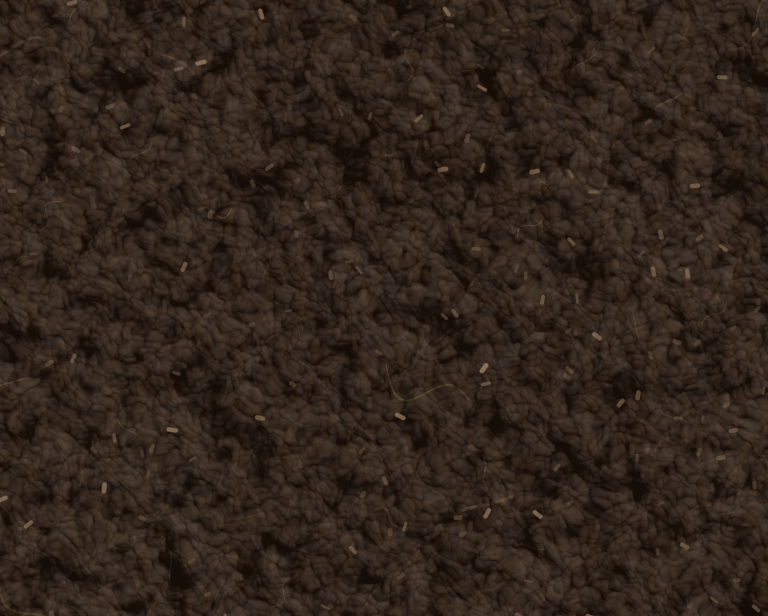
This texture is drawn by a Shadertoy shader. Its source:

```glsl
// Dark, crumbly garden soil with pale flecks and thin dry root fibres.

#define BASE_TONE    0.188
#define CONTRAST     1.0
#define CLOD_FREQ    14.0
#define OCTAVES      4
#define LIGHT_SHIFT  vec2(0.17, 0.22)
#define FLECK_COLOR  vec3(0.56, 0.46, 0.35)
#define FIBRE_COLOR  vec3(0.36, 0.28, 0.20)
#define FLECK_SHARE  0.24
#define FIBRE_SHARE  0.32

vec3 hash3(vec2 p) {
    vec3 q = fract(p.xyx * vec3(0.1031, 0.1030, 0.0973));
    q += dot(q, q.yxz + 33.33);
    return fract((q.xxy + q.yzz) * q.zyx);
}

mat2 rotation(float angle) {
    float c = cos(angle), s = sin(angle);
    return mat2(c, s, -s, c);
}

// Soft cellular noise: x = squared distance to the grain, y = grain tone.
vec2 grains(vec2 p) {
    const float sharpness = 12.0;
    vec2 cell = floor(p), local = p - cell;
    float total = 0.0, tone = 0.0;
    for (int y = -1; y <= 1; y++)
    for (int x = -1; x <= 1; x++) {
        vec2 offset = vec2(x, y);
        vec3 rnd = hash3(cell + offset);
        vec2 d = offset + rnd.xy - local;
        float weight = exp(-sharpness * dot(d, d));
        total += weight;
        tone += weight * rnd.z;
    }
    return vec2(-log(total + 1e-9) / sharpness, tone / (total + 1e-9));
}

// Irregular outlines from layered sines.
vec2 warp(vec2 p) {
    vec2 w = sin(p.yx * vec2(37.0, 41.0) + 2.0 * sin(p * 23.0));
    w += 0.5 * sin(p.yx * vec2(97.0, 89.0) + 3.0 * sin(p * 61.0));
    return p + 0.005 * w;
}

// Brightness of the lit crumbs, from large clods down to fine grit.
float soilTone(vec2 p) {
    float tone = 0.0, freq = CLOD_FREQ, weight = 0.05;
    vec2 q = warp(p);
    for (int i = 0; i < OCTAVES; i++) {
        vec2 s = rotation(float(i) * 0.8) * q * freq + 57.0 + 31.0 * float(i);
        vec2 toLight = rotation(float(i) * 0.8) * LIGHT_SHIFT;
        vec2 here = grains(s);
        float relief = grains(s + toLight).x - here.x;
        float shade = 0.22 - here.x + 0.6 * (here.y - 0.5) + 0.9 * relief;
        tone += weight * shade;
        // Deep shadowed gaps between the larger clods
        if (i < 2) tone -= 0.05 * smoothstep(0.4, 0.75, here.x - 0.5 * relief);
        freq *= 1.95;
        weight = min(weight * 1.3, 0.085);
    }
    return tone;
}

// Scattered bent strokes: x = coverage, y = random shade.
// Sizes are in cells: half length, half width, bend.
vec2 strokes(vec2 p, float freq, float share, vec3 size) {
    vec2 s = p * freq + 11.0 + freq, cell = floor(s);
    float edge = 0.8 * freq / iResolution.y;
    vec2 result = vec2(0.0, 0.5);
    for (int y = -1; y <= 1; y++)
    for (int x = -1; x <= 1; x++) {
        vec2 id = cell + vec2(x, y);
        vec3 place = hash3(id), look = hash3(id + 171.0);
        if (place.z > share) continue;
        vec2 q = rotation(6.2832 * look.x) * (s - id - place.xy);
        float halfLength = size.x * mix(0.3, 1.0, look.y);
        q.y += size.z * (look.z - 0.5) * (q.x * q.x + 0.15 * sin(9.0 * q.x));
        q.x -= clamp(q.x, -halfLength, halfLength);
        float width = size.y * mix(0.5, 1.0, look.z);
        float cover = 1.0 - smoothstep(width - edge, width + edge, length(q));
        cover *= mix(0.25, 1.0, look.y * look.y);
        if (cover > result.x) result = vec2(cover, look.z);
    }
    return result;
}

void mainImage(out vec4 fragColor, in vec2 fragCoord) {
    vec2 p = fragCoord / iResolution.y;

    // Soil body with broad, faint drifts in brightness
    float drift = sin(p.x * 4.3 + 1.5 * sin(p.y * 5.1)) * sin(p.y * 3.7 + 1.0);
    float tone = BASE_TONE + CONTRAST * soilTone(p) + 0.006 * drift;
    tone = 0.08 + 0.5 * (tone - 0.08 + sqrt(pow(tone - 0.08, 2.0) + 0.0006));
    vec3 color = vec3(tone, 0.88 * tone - 0.025, 0.78 * tone - 0.04);
    float warmth = grains(p * 48.0 + 300.0).y - 0.5;
    color *= 1.0 + warmth * vec3(0.06, 0.0, -0.12);

    // Fine hairs, longer roots, then bright flecks on top
    float grit = clamp(tone / BASE_TONE, 0.5, 1.3);
    vec2 hair = strokes(p, 13.0, FIBRE_SHARE, vec3(0.35, 0.018, 1.6));
    color = mix(color, FIBRE_COLOR * grit, 0.6 * hair.x);
    vec2 root = strokes(p, 5.0, FIBRE_SHARE, vec3(0.36, 0.017, 1.8));
    color = mix(color, FIBRE_COLOR * mix(0.85, 1.15, root.y) * grit, 0.8 * root.x);
    vec2 fleck = strokes(p, 26.0, FLECK_SHARE, vec3(0.16, 0.10, 0.0));
    color = mix(color, FLECK_COLOR * mix(0.7, 1.2, fleck.y), 0.8 * fleck.x);

    fragColor = vec4(clamp(color, 0.0, 1.0), 1.0);
}
```
